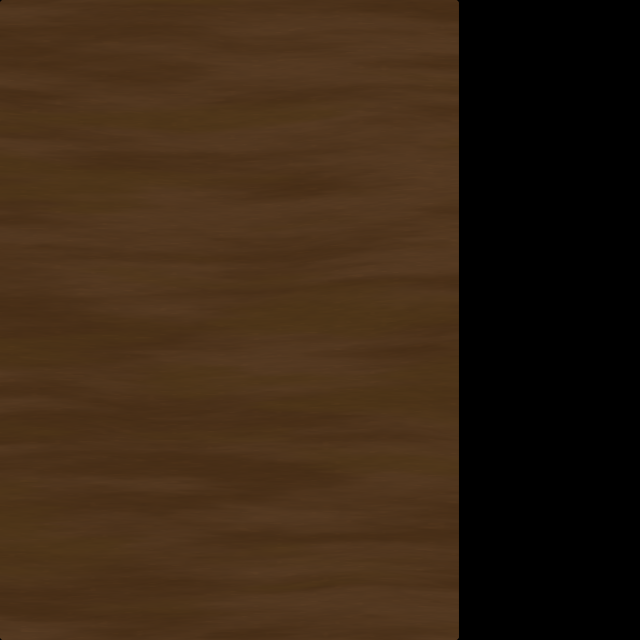
A Shadertoy shader for this texture:

```glsl
// Dark brown wooden board with fine horizontal grain beside a black margin.

const vec3 DARK_WOOD = vec3(0.280, 0.180, 0.088);
const vec3 LIGHT_WOOD = vec3(0.328, 0.222, 0.128);
const vec3 OLIVE_WOOD = vec3(0.305, 0.208, 0.092);
const vec3 MARGIN = vec3(0.0);
const vec2 BOARD_SIZE = vec2(0.717, 1.0);
const float CORNER_RADIUS = 0.005;

float hash(vec2 p) {
    vec3 q = fract(p.xyx * vec3(0.1031, 0.1030, 0.0973));
    q += dot(q, q.yzx + 33.33);
    return fract((q.x + q.y) * q.z);
}

float valueNoise(vec2 p) {
    vec2 cell = floor(p);
    vec2 f = fract(p);
    f = f * f * (3.0 - 2.0 * f);
    float low = mix(hash(cell), hash(cell + vec2(1.0, 0.0)), f.x);
    float high = mix(hash(cell + vec2(0.0, 1.0)), hash(cell + vec2(1.0)), f.x);
    return mix(low, high, f.y);
}

float fbm(vec2 p, int octaves) {
    float sum = 0.0;
    float total = 0.0;
    float weight = 0.5;
    for (int i = 0; i < octaves; i++) {
        sum += weight * valueNoise(p);
        total += weight;
        weight *= 0.5;
        p = p * 2.03 + vec2(17.3, 9.1);
    }
    return sum / total;
}

float roundedBox(vec2 p, vec2 halfSize, float radius) {
    vec2 d = abs(p) - halfSize + radius;
    return length(max(d, 0.0)) + min(max(d.x, d.y), 0.0) - radius;
}

vec3 woodColor(vec2 uv) {
    // Gentle bending of the grain
    vec2 p = uv;
    p.y += 0.035 * (fbm(uv * vec2(3.0, 4.0) + 5.0, 2) - 0.5);

    // Long soft streaks with feathered ends
    float feather = 0.05 * (valueNoise(p * vec2(14.0, 260.0)) - 0.5);
    vec2 q = p + vec2(feather, 0.0);
    float streaks = fbm(q * vec2(4.5, 38.0) + 40.0, 4);
    float broad = fbm(q * vec2(2.5, 12.0) + 80.0, 2);
    float tone = smoothstep(0.28, 0.72, mix(streaks, broad, 0.3));
    vec3 color = mix(DARK_WOOD, LIGHT_WOOD, tone);

    // Olive tinted patches
    float olive = smoothstep(0.52, 0.75, fbm(q * vec2(3.5, 22.0) + 120.0, 3));
    color = mix(color, OLIVE_WOOD, 0.75 * olive);

    // Short thin fibres
    float fibres = fbm(p * vec2(45.0, 330.0) + 200.0, 2) - 0.5;
    float flecks = smoothstep(0.80, 0.98, valueNoise(p * vec2(55.0, 400.0) + 300.0));
    return color * (1.0 + 0.07 * fibres + 0.04 * flecks);
}

void mainImage(out vec4 fragColor, in vec2 fragCoord) {
    vec2 uv = fragCoord / iResolution.xy;
    float pixel = 1.0 / iResolution.y;
    float edge = roundedBox(uv - 0.5 * BOARD_SIZE, 0.5 * BOARD_SIZE, CORNER_RADIUS);
    float coverage = 1.0 - smoothstep(-0.5 * pixel, 0.5 * pixel, edge);
    fragColor = vec4(mix(MARGIN, woodColor(uv), coverage), 1.0);
}
```
